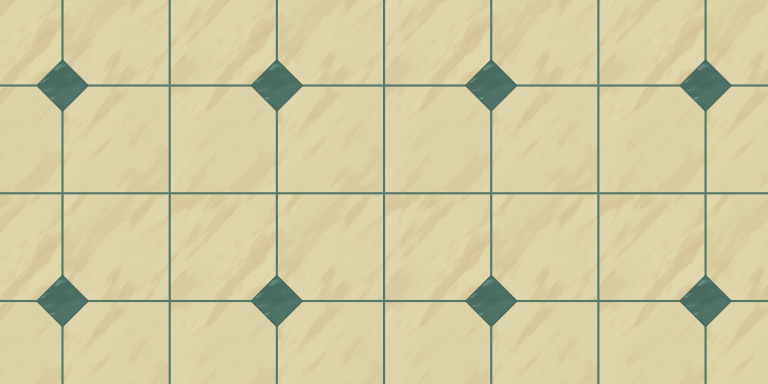
Reproduce this pattern procedurally as a WebGL 2 fragment shader.

```glsl
#version 300 es
precision highp float;
// Cream marble tiles with thin green joints and small green diamond insets.

#define PERIOD vec2(0.5582, 0.5612)  // one repeat, in canvas heights
#define ORIGIN vec2(0.1628, 0.2161)  // centre of the lower left diamond
#define DIAMOND_RADIUS 0.0690
#define JOINT_WIDTH 0.0056
#define VEIN_ANGLE 0.84
#define VEIN_AMOUNT 0.60
#define CREAM vec3(0.868, 0.832, 0.665)
#define TAN vec3(0.815, 0.745, 0.565)
#define JOINT_GREEN vec3(0.335, 0.470, 0.410)
#define DEEP_GREEN vec3(0.295, 0.435, 0.385)
#define PALE_GREEN vec3(0.420, 0.590, 0.520)

uniform vec2 u_resolution;
out vec4 fragColor;

float hash(vec2 p) {
    return fract(sin(dot(p, vec2(127.1, 311.7))) * 43758.545);
}

float noise(vec2 p) {
    vec2 cell = floor(p);
    vec2 f = fract(p);
    f = f * f * (3.0 - 2.0 * f);
    float low = mix(hash(cell), hash(cell + vec2(1.0, 0.0)), f.x);
    float high = mix(hash(cell + vec2(0.0, 1.0)), hash(cell + 1.0), f.x);
    return mix(low, high, f.y);
}

float fbm(vec2 p) {
    float sum = 0.0;
    float weight = 0.5;
    for (int i = 0; i < 4; i++) {
        sum += weight * noise(p);
        p = p * 2.03 + 17.3;
        weight *= 0.5;
    }
    return sum / 0.9375;
}

// Coordinates along and across a direction.
vec2 alongAcross(vec2 p, float angle) {
    vec2 dir = vec2(cos(angle), sin(angle));
    return vec2(dot(p, dir), dot(p, vec2(-dir.y, dir.x)));
}

// Cream stone with slanted, broken tan veins.
vec3 marble(vec2 p, vec2 seed) {
    vec2 v = alongAcross(p, VEIN_ANGLE);
    float streaks = fbm(v * vec2(9.0, 36.0) + seed);
    float flecks = fbm(v * vec2(24.0, 75.0) + seed + 40.0);
    float clouds = noise(v * vec2(5.0, 13.0) + seed + 80.0);
    float vein = smoothstep(0.52, 0.66, streaks) * (0.45 + 0.55 * clouds);
    vein += 0.40 * smoothstep(0.57, 0.67, flecks) * clouds;
    vec3 stone = CREAM + 0.025 * (clouds - 0.5);
    return mix(stone, TAN, clamp(vein * VEIN_AMOUNT, 0.0, 1.0));
}

// Green stone with pale, nearly level brush marks.
vec3 inset(vec2 p) {
    vec2 v = alongAcross(p, 0.30);
    float streaks = fbm(v * vec2(22.0, 85.0) + 23.0);
    vec3 stone = DEEP_GREEN + 0.05 * (noise(v * vec2(30.0, 60.0)) - 0.5);
    return mix(stone, PALE_GREEN, 0.75 * smoothstep(0.54, 0.70, streaks));
}

void main() {
    vec2 p = gl_FragCoord.xy / u_resolution.y;
    float pixel = 1.0 / u_resolution.y;

    // Each repeat holds four tiles and one diamond.
    vec2 q = (p - ORIGIN) / PERIOD;
    vec2 local = (fract(q + 0.5) - 0.5) * PERIOD;
    vec2 tile = floor(fract(q) * 2.0);
    vec3 color = marble(fract(q) * PERIOD, tile * vec2(31.0, 57.0) + 5.0);

    // Joints run through the diamond centres and midway between them.
    vec2 toJoint = abs(fract(q * 2.0 + 0.5) - 0.5) * PERIOD * 0.5;
    float joint = min(toJoint.x, toJoint.y) - 0.5 * JOINT_WIDTH;
    color = mix(color, JOINT_GREEN, clamp(0.5 - joint / pixel, 0.0, 1.0));

    // Diamond with a slightly darker rim.
    float diamond = (abs(local.x) + abs(local.y) - DIAMOND_RADIUS) * 0.7071;
    vec3 green = inset(local);
    green = mix(green, DEEP_GREEN * 0.94, smoothstep(-0.005, -0.001, diamond));
    color = mix(color, green, clamp(0.5 - diamond / pixel, 0.0, 1.0));

    fragColor = vec4(color, 1.0);
}
```
